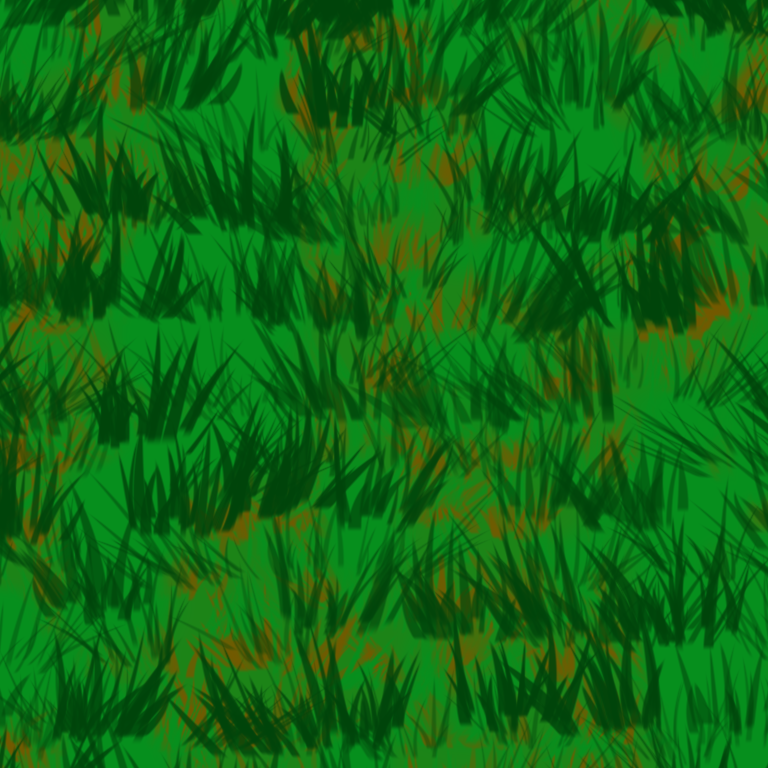
Give the GLSL for this texture, as a three.js fragment shader.

```glsl
#define GRASS vec3(0.025, 0.56, 0.115)
#define SOIL vec3(0.45, 0.35, 0.0)
#define SHADE vec3(0.0, 0.265, 0.04)
#define BLADES 20
#define SOFTNESS 0.0018
#define SOIL_SCALE 6.5
#define BOLD_CELLS vec2(6.0, 7.5)
#define FINE_CELLS vec2(7.0, 9.0)
#define GROUND_CELLS vec2(10.0, 11.0)

varying vec2 vUv;

vec4 hash4(vec2 p) {
  vec4 q = fract(p.xyxy * vec4(0.1031, 0.1030, 0.0973, 0.1099));
  q += dot(q, q.wzxy + 33.33);
  return fract((q.xxyz + q.yzzw) * q.zywx);
}

float valueNoise(vec2 p) {
  vec2 i = floor(p);
  vec2 f = fract(p);
  f = f * f * (3.0 - 2.0 * f);
  float low = mix(hash4(i).x, hash4(i + vec2(1.0, 0.0)).x, f.x);
  float high = mix(hash4(i + vec2(0.0, 1.0)).x, hash4(i + 1.0).x, f.x);
  return mix(low, high, f.y);
}

// One tapering, bent blade rooted at the origin
float blade(vec2 p, float height, float lean, float bend, float width) {
  float t = p.y / height;
  if (t <= 0.0 || t >= 1.0) return 0.0;
  float centre = (lean + bend * t) * t;
  float slope = (lean + 2.0 * bend * t) / height;
  float dist = abs(p.x - centre) * inversesqrt(1.0 + slope * slope);
  float halfWidth = width * (1.0 - t * t);
  float body = 1.0 - smoothstep(halfWidth - SOFTNESS, halfWidth + SOFTNESS, dist);
  return body * smoothstep(0.0, 0.12, t) * (1.0 - smoothstep(0.8, 1.0, t));
}

// Coverage of fanned tufts, one per jittered cell
float tufts(vec2 p, vec2 cells, float seed, float spread, float width, float opacity) {
  vec2 grid = p * cells;
  float gap = 1.0;
  for (int j = -1; j <= 0; j++) {
    float row = floor(grid.y) + float(j);
    float shift = hash4(vec2(row, seed)).x;
    for (int i = -1; i <= 1; i++) {
      float column = floor(grid.x + shift) + float(i);
      vec2 id = vec2(column, row) + seed * 17.0;
      vec4 tuft = hash4(id);
      vec2 root = vec2(column - shift + 0.2 + 0.6 * tuft.x, row + 0.4 * tuft.y);
      float strength = opacity * mix(0.5, 1.0, tuft.w) * step(0.08, tuft.w);
      for (int k = 0; k < BLADES; k++) {
        vec4 rnd = hash4(id * 7.3 + float(k) * vec2(3.1, 5.7));
        float side = rnd.x - 0.5;
        vec2 local = (grid - root - vec2(side * 0.8, 0.25 * rnd.y)) / cells;
        float height = mix(0.45, 1.3, rnd.z * rnd.z) / cells.y;
        float lean = spread * ((tuft.z - 0.5) * 0.7 + side * 0.45) / cells.x;
        float bend = (rnd.w - 0.5) * 0.45 / cells.x;
        float thickness = width * mix(0.5, 1.5, fract(rnd.y * 7.0 + rnd.w));
        gap *= 1.0 - strength * blade(local, height, lean, bend, thickness);
      }
    }
  }
  return 1.0 - gap;
}

void main() {
  // Patches of bare soil showing through the lawn
  float patches = 0.65 * valueNoise(vUv * SOIL_SCALE + 3.0)
                + 0.35 * valueNoise(vUv * SOIL_SCALE * 2.3 + 11.0);
  float bare = smoothstep(0.38, 0.62, patches);
  float soil = tufts(vUv, GROUND_CELLS, 1.0, 1.3, 0.0042, 0.85);
  vec3 color = mix(GRASS, SOIL, bare * mix(0.2, 1.0, soil));

  // Bright and half-shaded strokes over the ground
  float bright = tufts(vUv, GROUND_CELLS * 1.15, 2.0, -1.3, 0.0026, 0.7);
  color = mix(color, GRASS, bright);
  float fine = tufts(vUv, FINE_CELLS, 3.0, 1.4, 0.0026, 0.6);
  color = mix(color, SHADE, fine);

  // Bold dark tufts
  float bold = tufts(vUv, BOLD_CELLS, 4.0, 1.0, 0.0058, 0.88);
  color = mix(color, SHADE, bold);

  gl_FragColor = vec4(color, 1.0);
}
```
